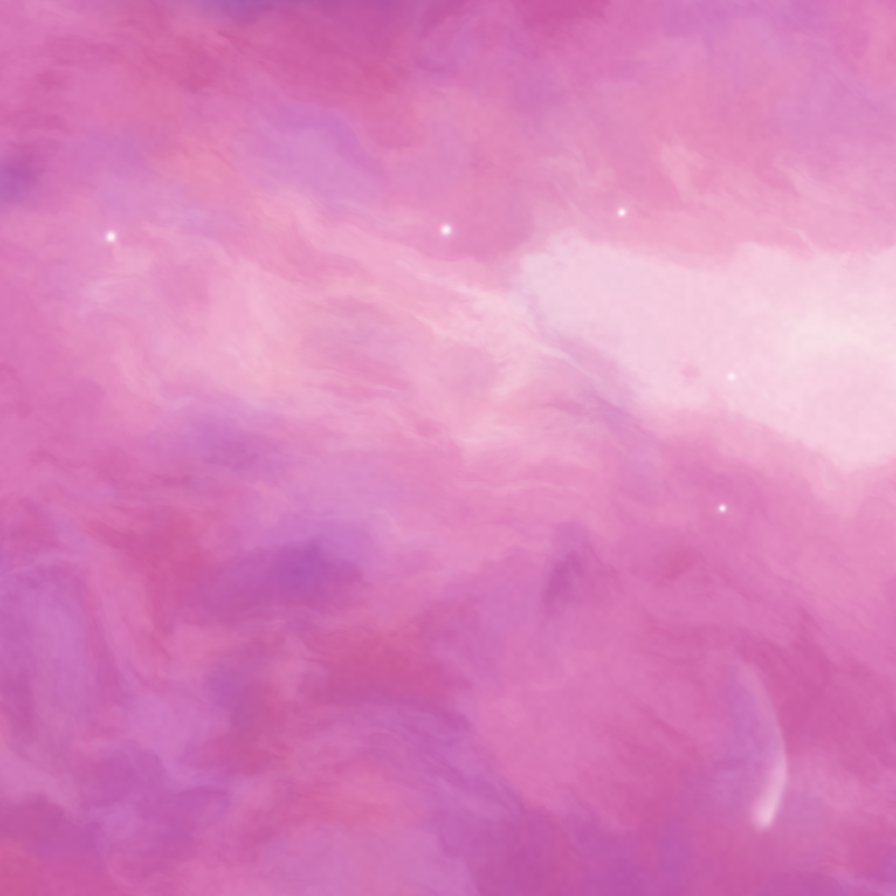
A WebGL 2 fragment shader for this texture:

```glsl
#version 300 es
precision highp float;

uniform vec2 u_resolution;
out vec4 fragColor;

float hash(vec2 p) {
    vec3 q = fract(p.xyx * 0.1031);
    q += dot(q, q.yzx + 33.33);
    return fract((q.x + q.y) * q.z);
}

vec2 hash2(vec2 p) {
    return vec2(hash(p), hash(p + 57.3));
}

float valueNoise(vec2 p) {
    vec2 cell = floor(p);
    vec2 f = fract(p);
    f = f * f * f * (f * (f * 6.0 - 15.0) + 10.0);
    float low = mix(hash(cell), hash(cell + vec2(1, 0)), f.x);
    float high = mix(hash(cell + vec2(0, 1)), hash(cell + vec2(1, 1)), f.x);
    return mix(low, high, f.y);
}

// Layered noise, rotated per octave, in the range 0 to 1
float fbm(vec2 p, float gain) {
    const mat2 turn = mat2(0.8, 0.6, -0.6, 0.8);
    float sum = 0.0, weight = 0.5, total = 0.0;
    for (int i = 0; i < 6; i++) {
        sum += weight * valueNoise(p);
        total += weight;
        weight *= gain;
        p = turn * p * 2.03 + 11.7;
    }
    return sum / total;
}

mat2 rotation(float angle) {
    float c = cos(angle), s = sin(angle);
    return mat2(c, s, -s, c);
}

float softBlob(vec2 p, vec2 centre, vec2 radius) {
    vec2 d = (p - centre) / radius;
    return exp(-dot(d, d));
}

// Magenta through pink to near white
vec3 gasColour(float t) {
    vec3 c = mix(vec3(0.77, 0.32, 0.61), vec3(0.79, 0.36, 0.64), smoothstep(0.0, 0.20, t));
    c = mix(c, vec3(0.85, 0.47, 0.72), smoothstep(0.20, 0.40, t));
    c = mix(c, vec3(0.89, 0.55, 0.75), smoothstep(0.40, 0.56, t));
    c = mix(c, vec3(0.93, 0.66, 0.80), smoothstep(0.56, 0.72, t));
    c = mix(c, vec3(0.96, 0.79, 0.87), smoothstep(0.72, 0.88, t));
    return mix(c, vec3(0.97, 0.87, 0.90), smoothstep(0.90, 1.20, t));
}

// Dusky smudges scattered over the middle and lower area
float smudges(vec2 p, float count) {
    float sum = 0.0;
    for (float i = 0.0; i < count; i++) {
        vec2 seed = vec2(i * 3.7 + 2.0, 8.0);
        vec2 centre = vec2(0.22, 0.08) + hash2(seed) * vec2(0.56, 0.74);
        vec2 radius = mix(vec2(0.03, 0.025), vec2(0.07, 0.06), hash2(seed + 19.0));
        sum += softBlob(p, centre, radius);
    }
    return min(sum, 1.0);
}

// Curved filament, brightest at its lower tip and dissolving upwards
float filament(vec2 p, vec2 centre, float radius) {
    vec2 d = p - centre;
    float across = length(d) - radius;
    float angle = atan(d.y, d.x);
    float width = across > 0.0 ? 0.007 : 0.018;
    float along = smoothstep(-0.70, -0.45, angle) * exp(-1.4 * max(angle + 0.45, 0.0));
    return exp(-across * across / (width * width)) * along;
}

// Small stars with a bright core and a faint halo
float stars(vec2 p, float count) {
    float sum = 0.0;
    for (float i = 0.0; i < count; i++) {
        vec2 seed = vec2(i * 5.3 + 4.0, 31.0);
        vec2 centre = vec2(0.04, 0.38) + hash2(seed) * vec2(0.92, 0.58);
        float size = mix(0.0035, 0.0075, pow(hash(seed + 7.0), 2.0));
        float d = length(p - centre);
        sum += 0.9 * exp(-d * d / (size * size)) + 0.22 * exp(-d / (size * 2.0));
    }
    return min(sum, 1.0);
}

void main() {
    vec2 p = gl_FragCoord.xy / u_resolution;

    // Turbulent displacement
    vec2 warp = vec2(fbm(p * 3.5 + 4.1, 0.5), fbm(p * 3.5 + 23.6, 0.5)) - 0.5;
    vec2 q = p + warp * 0.16;

    // Large light areas
    float glow = softBlob(q, vec2(1.02, 0.63), vec2(0.56, 0.29));
    float band = softBlob(q, vec2(0.42, 0.65), vec2(0.90, 0.22));
    float clouds = fbm(q * 5.0 + 9.0, 0.55) - 0.5;
    vec2 flow = rotation(0.4) * q;
    float streaks = fbm(flow * vec2(6.0, 18.0) + 3.0, 0.57) - 0.5;
    float tone = 0.28 + 0.54 * glow + 0.22 * band + 0.50 * clouds + 0.24 * streaks;

    // Thin wisps along noise ridges
    float ridge = 1.0 - abs(2.0 * fbm(flow * vec2(5.0, 11.0) + 51.0, 0.52) - 1.0);
    tone += 0.06 * (smoothstep(0.75, 1.0, ridge) - 0.4);

    // Dark and violet dust
    float dust = smudges(q, 10.0) * (0.4 + 1.1 * fbm(q * 13.0, 0.6)) * (1.0 - 0.7 * glow);
    tone -= 0.15 * dust;
    vec3 colour = gasColour(tone);
    float violet = smoothstep(0.46, 0.74, fbm(q * 6.0 + 41.0, 0.52)) * (1.0 - glow);
    colour += vec3(-0.045, -0.005, 0.035) * violet;
    colour += vec3(-0.035, 0.0, 0.02) * dust;
    float rose = smoothstep(0.48, 0.75, fbm(q * 5.0 + 67.0, 0.52));
    colour += vec3(0.005, 0.0, -0.035) * rose * (1.0 - glow);
    float edgeShade = softBlob(q, vec2(0.32, 1.02), vec2(0.18, 0.04))
                    + 0.6 * softBlob(q, vec2(0.0, 0.77), vec2(0.06, 0.04));
    colour = mix(colour, vec3(0.58, 0.29, 0.67), 0.7 * min(edgeShade, 1.0));

    // Bright details
    float arc = filament(p + warp * 0.08, vec2(0.76, 0.15), 0.115);
    float haze = softBlob(q, vec2(0.90, 0.12), vec2(0.10, 0.06));
    colour = mix(colour, vec3(0.98, 0.86, 0.93), 0.75 * arc + 0.22 * haze * (1.0 - arc));
    colour = mix(colour, vec3(1.0, 0.93, 0.97), stars(p, 5.0));

    // Faint grain
    colour += (valueNoise(p * 130.0) - 0.5) * 0.016;
    fragColor = vec4(clamp(colour, 0.0, 1.0), 1.0);
}
```
